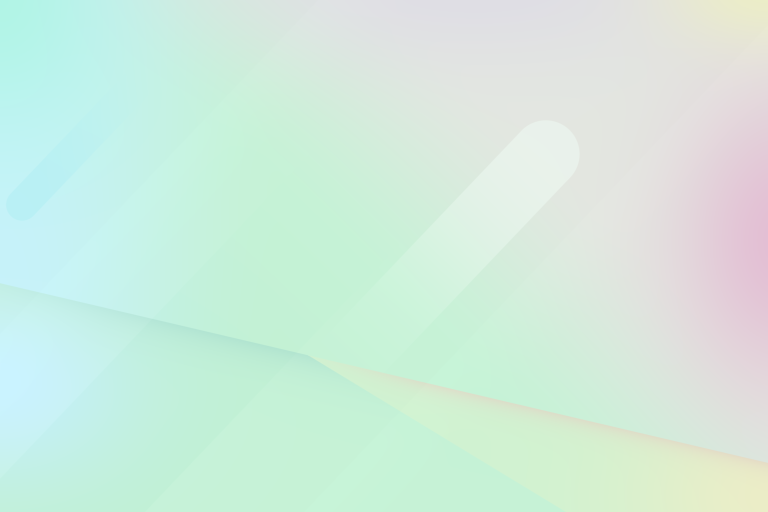
This background is drawn by a Shadertoy shader. Its source:

```glsl
#define AQUA vec3(0.78, 0.95, 0.98)
#define MINT vec3(0.775, 0.95, 0.84)
#define WARM_GREY vec3(0.89, 0.905, 0.88)
#define LAVENDER vec3(0.87, 0.86, 0.90)
#define ROSE vec3(0.89, 0.745, 0.83)
#define LEMON vec3(0.925, 0.93, 0.78)
#define TEAL vec3(0.69, 0.96, 0.90)
#define LIME vec3(0.815, 0.95, 0.82)
#define CREASE_SLOPE -0.234
#define FOLD_SLOPE -0.608
#define FOLD_START vec2(0.602, 0.306)
#define SLANT vec2(0.69, 0.724)

// Soft elliptical spot, 1 at its centre
float glow(vec2 p, vec2 centre, vec2 radius) {
    vec2 d = (p - centre) / radius;
    return exp(-dot(d, d));
}

// Signed distance above a line through FOLD_START
float aboveLine(vec2 p, float slope) {
    vec2 d = p - FOLD_START;
    return (d.y - slope * d.x) / sqrt(1.0 + slope * slope);
}

float edge(float d) {
    float w = 0.75 / iResolution.y;
    return smoothstep(-w, w, d);
}

// Position across the slanted stripes
float across(vec2 p) {
    return dot(p, vec2(SLANT.y, -SLANT.x));
}

// Round-ended streak that fades along its tail
float streak(vec2 p, vec2 tip, vec2 tail, float radius, float reach) {
    vec2 d = p - tip;
    float along = dot(d, tail);
    float dist = length(vec2(across(d), min(along, 0.0))) - radius;
    return edge(-dist) * (1.0 - smoothstep(0.0, reach, along));
}

vec3 upperSheet(vec2 p) {
    // Broad colour sweep from left to right
    vec3 col = mix(AQUA, MINT, smoothstep(0.0, 0.55, p.x));
    col = mix(col, WARM_GREY, smoothstep(0.65, 1.3, p.x + p.y - 0.5));

    // Coloured glows near the borders
    col = mix(col, TEAL, glow(p, vec2(0.0, 1.02), vec2(0.24, 0.28)));
    col = mix(col, LAVENDER, 0.85 * glow(p, vec2(0.93, 1.04), vec2(0.5, 0.16)));
    col = mix(col, ROSE, glow(p, vec2(1.53, 0.53), vec2(0.2, 0.29)));
    col = mix(col, LEMON, glow(p, vec2(1.5, 1.02), vec2(0.2, 0.11)));

    // Dark streak at the left, pale streak at the right
    float dark = streak(p, vec2(0.043, 0.6), SLANT, 0.031, 0.36);
    float pale = streak(p, vec2(1.066, 0.699), -SLANT, 0.066, 0.62);
    col = mix(col, vec3(0.68, 0.93, 0.95), 0.5 * dark);
    return mix(col, vec3(0.94, 0.99, 0.96), 0.5 * pale);
}

vec3 lowerSheet(vec2 p, float depth) {
    vec3 col = mix(MINT, AQUA + vec3(0.01, 0.0, 0.02),
                   glow(p, vec2(0.0, 0.25), vec2(0.27, 0.2)));
    // Shadow cast by the sheet above
    float shade = exp(-depth / 0.03) * smoothstep(-0.3, 0.5, p.x);
    return col * mix(vec3(1.0), vec3(0.91, 0.945, 0.975), shade);
}

vec3 wedge(vec2 p, float depth) {
    vec3 col = mix(LIME, LEMON, glow(p, vec2(1.53, 0.03), vec2(0.3, 0.22)));
    float shade = exp(-depth / 0.017) * smoothstep(0.55, 0.9, p.x);
    return mix(col, vec3(0.89, 0.82, 0.77), 0.65 * shade);
}

void mainImage(out vec4 fragColor, in vec2 fragCoord) {
    vec2 p = fragCoord / iResolution.y;
    float crease = aboveLine(p, CREASE_SLOPE);
    float fold = aboveLine(p, FOLD_SLOPE);
    float lowest = min(crease, fold);
    float highest = max(-crease, -fold);

    // Stack the sheets
    vec3 col = wedge(p, max(-crease, 0.0));
    col = mix(col, lowerSheet(p, max(-lowest, 0.0)), edge(min(-crease, -fold)));
    // Left of the fold the lower sheet's shadow follows the crease
    if (p.x < FOLD_START.x) col = lowerSheet(p, max(-crease, 0.0));
    col = mix(col, upperSheet(p), edge(crease));

    // Wide slanted band, fading toward the upper right
    float q = across(p);
    float band = edge(q + 0.045) * edge(0.205 - q);
    band *= 1.0 - smoothstep(0.3, 1.0, dot(p, SLANT));
    col *= mix(vec3(1.0), vec3(0.975, 0.992, 0.985), band);

    // Faint lighter stripes
    for (int i = 0; i < 2; i++) {
        float start = -0.24 + 0.67 * float(i);
        float stripe = edge(q - start) * (1.0 - smoothstep(start, start + 0.15, q));
        col += 0.006 * stripe;
    }

    fragColor = vec4(col, 1.0);
}
```
